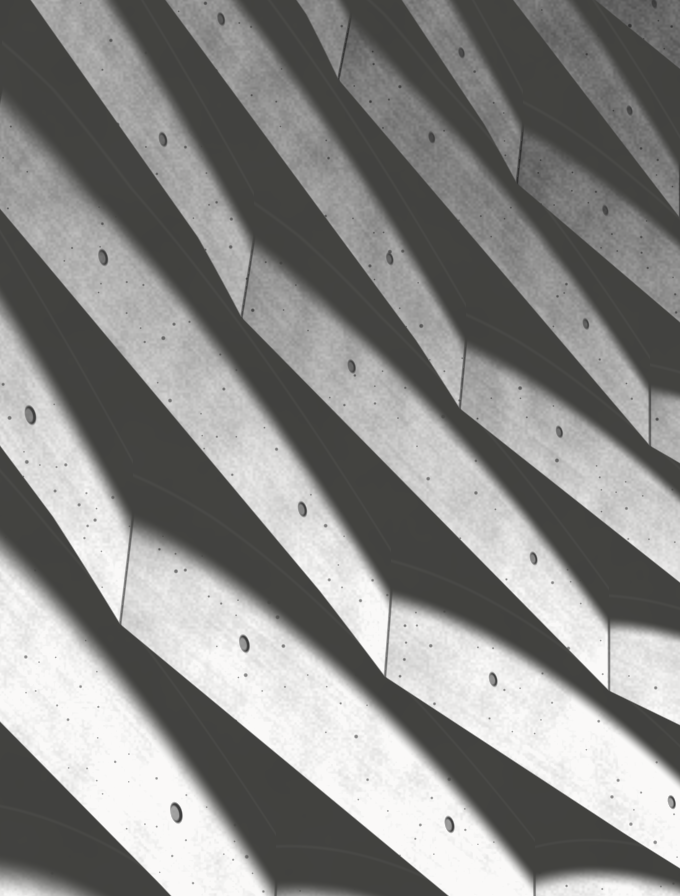
Write a Shadertoy shader that draws this texture.

```glsl
const float VIEW = 7.68;          // canvas height in scene units
const vec3 SHADOW = vec3(0.26, 0.26, 0.25);
const vec3 CONCRETE = vec3(1.0, 0.998, 0.994);
const float TOP_LIGHT = 0.66;     // brightness at the upper left
const float LOW_LIGHT = 0.97;     // brightness at the bottom
const float SIDE_FADE = 0.045;    // loss of light per unit to the right
const float BOW = 0.45;           // bulge of the shaded edge, in fin heights
const float PENUMBRA = 0.20;      // softness of the shaded edge
const float SEAM_WIDTH = 0.010;
const float PIT_CELL = 0.13;
const float PIT_CHANCE = 0.20;
const vec2 HOLE_SIZE = vec2(0.048, 0.088);
const float HOLE_TILT = 0.25;

float hash(vec2 p) {
    vec3 q = fract(vec3(p.xyx) * 0.1031);
    q += dot(q, q.yzx + 33.33);
    return fract((q.x + q.y) * q.z);
}

float noise(vec2 p) {
    vec2 i = floor(p), f = fract(p);
    f = f * f * (3.0 - 2.0 * f);
    return mix(mix(hash(i), hash(i + vec2(1, 0)), f.x),
               mix(hash(i + vec2(0, 1)), hash(i + vec2(1, 1)), f.x), f.y);
}

float fbm(vec2 p) {
    float sum = 0.0, amp = 0.5;
    for (int i = 0; i < 4; i++) {
        sum += amp * noise(p);
        p = p * 2.1 + 7.3;
        amp *= 0.5;
    }
    return sum;
}

// Lower corner of the joint at lattice place (m, n) on the curved wall
vec2 joint(float m, float n) {
    float c = n * (n - 1.0), k = max(m, 0.0) * (m - 1.0) * n, cubic = c * (n - 2.0);
    return vec2(
        1.03 + m * (2.445 - 0.175 * m) + n * (1.145 - 0.105 * n)
            - 0.40 * m * n + 0.055 * k + 0.03 * m * c + 0.033 * cubic,
        5.35 + m * (0.615 - 0.165 * m) - n * (2.925 - 0.295 * n)
            + m * (0.33 * n - 0.11 * c) - 0.065 * k - 0.02 * cubic);
}

float seamHeight(float m, float n) { return 0.40 + 0.52 * exp(-0.6 * n - 0.45 * m); }

float seamX(vec2 corner, float height, float m, float y) {
    return corner.x + (0.11 - 0.055 * m) * clamp((corner.y - y) / height, 0.0, 1.0);
}

float pits(vec2 p, float px) {
    vec2 cell = floor(p / PIT_CELL);
    vec2 spot = 0.2 + 0.6 * vec2(hash(cell + 11.0), hash(cell + 47.0));
    float radius = mix(0.005, 0.016, pow(hash(cell + 83.0), 3.0));
    float d = length(p - (cell + spot) * PIT_CELL) - radius;
    return step(hash(cell), PIT_CHANCE) * (1.0 - smoothstep(-px, px, d));
}

void mainImage(out vec4 fragColor, in vec2 fragCoord) {
    float px = VIEW / iResolution.y;
    vec2 p = vec2(fragCoord.x, iResolution.y - fragCoord.y) * px;
    vec3 color = SHADOW * (0.97 + 0.06 * fbm(p * 1.5));

    // Light falling over the wall, with cloudy concrete and small pits
    float light = mix(TOP_LIGHT - SIDE_FADE * p.x, LOW_LIGHT,
                      smoothstep(0.05, 0.85, p.y / VIEW));
    light += 0.16 * (fbm(p * vec2(5.0, 3.0)) - 0.47) + 0.07 * (noise(p * 45.0) - 0.5);
    light *= 1.0 - 0.45 * pits(p, px);

    for (int j = -1; j <= 4; j++)
    for (int i = -2; i <= 2; i++) {
        float m = float(i), n = float(j);
        vec2 a = joint(m, n), b = joint(m + 2.0, n - 1.0);
        float ha = seamHeight(m, n), hb = seamHeight(m + 2.0, n - 1.0);
        float xa = seamX(a, ha, m, p.y), xb = seamX(b, hb, m + 2.0, p.y);
        float t = (p.x - xa) / (xb - xa);
        if (t < 0.0 || t >= 1.0) continue;

        // Sharp lower edge and bowed, soft upper edge
        float slant = (b.x - a.x) / length(b - a);
        float height = mix(ha, hb, t);
        float rise = height * (1.0 + 4.0 * BOW * t * (1.0 - t));
        float above = mix(a.y, b.y, t) - p.y;
        float low = above * slant, high = (rise - above) * slant;
        float mask = smoothstep(-px, px, low)
                   * smoothstep(-0.04 * height, PENUMBRA * height, high);

        // Faint ledge inside the dark gap
        color += 0.025 * (1.0 - smoothstep(0.0, 0.012 + px, abs(high + 0.3 * height)));

        // Board streaks, fold shading and the joint line
        float tone = light + 0.05 * (t - 0.5);
        vec2 board = vec2(low * 32.0, (p.x + p.y) * 0.8) + 9.0 * vec2(m, n);
        tone += 0.05 * (noise(board) - 0.5);
        tone -= 0.07 * exp(-t * 9.0);
        float seam = min(p.x - xa, xb - p.x);
        tone *= 1.0 - 0.5 * (1.0 - smoothstep(SEAM_WIDTH - px, SEAM_WIDTH + px, seam));

        // Two recessed tie holes per fin
        for (int h = 0; h < 2; h++) {
            float s = 0.30 + 0.495 * float(h);
            float fin = mix(ha, hb, s);
            vec2 center = mix(a, b, s);
            center.y -= 0.59 * fin * (1.0 + 4.0 * BOW * s * (1.0 - s));
            vec2 q = p - center;
            q = vec2(q.x - HOLE_TILT * q.y, q.y + HOLE_TILT * q.x) / (HOLE_SIZE * fin);
            float blur = px / (HOLE_SIZE.x * fin);
            float hole = 1.0 - smoothstep(1.0 - blur, 1.0 + blur, length(q));
            float floorLit = 1.0 - smoothstep(0.75 - blur, 0.75 + blur, length(q + vec2(0.3, 0.0)));
            tone = mix(tone, mix(0.24, tone * 0.62, floorLit), hole);
        }
        color = mix(color, CONCRETE * clamp(tone, 0.0, 0.98), mask);
    }
    fragColor = vec4(color, 1.0);
}
```
